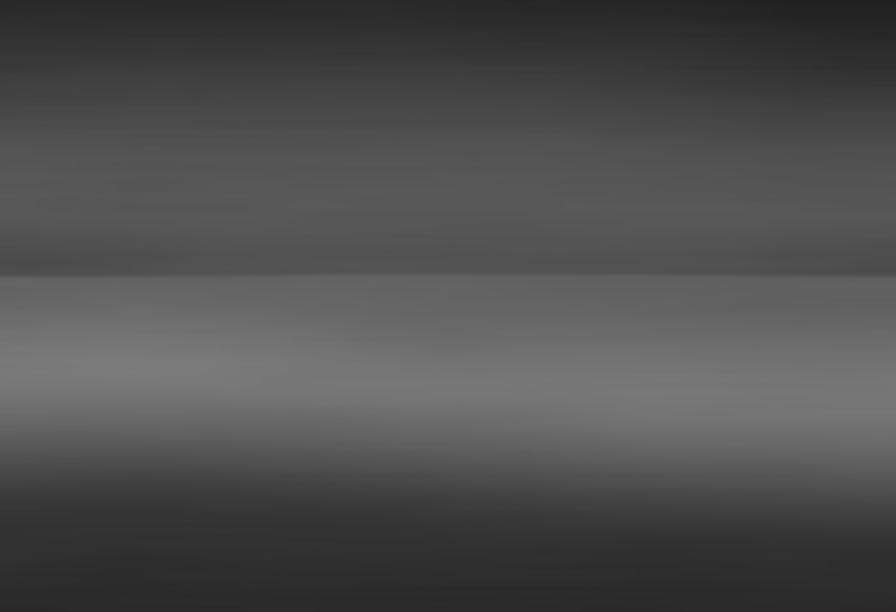
This texture is drawn by a WebGL 2 fragment shader. Its source:

```glsl
#version 300 es
precision highp float;
// Brushed grey metal: a soft upper sheen, a dark seam and a bright lower band.

#define SEAM 0.452
#define SEAM_SOFTNESS 0.006
#define BAND_TILT 0.046
#define STREAK_ROWS 135.0
#define STREAK_STRENGTH 0.016
#define BLOTCH_STRENGTH 0.010

uniform vec2 u_resolution;
out vec4 fragColor;

float hash(vec2 p) {
    vec3 q = fract(vec3(p.xyx) * 0.1031);
    q += dot(q, q.yzx + 33.33);
    return fract((q.x + q.y) * q.z);
}

float noise(vec2 p) {
    vec2 cell = floor(p);
    vec2 f = fract(p);
    f = f * f * (3.0 - 2.0 * f);
    float low = mix(hash(cell), hash(cell + vec2(1.0, 0.0)), f.x);
    float high = mix(hash(cell + vec2(0.0, 1.0)), hash(cell + 1.0), f.x);
    return mix(low, high, f.y);
}

// Bell-shaped falloff around a centre
float bell(float x, float centre, float width) {
    float d = (x - centre) / width;
    return exp(-d * d);
}

// Upper sheen: dark at the top edge, dimming again above the seam
float upperTone(float x, float depth) {
    float d = depth - 0.035 * (smoothstep(0.45, 1.0, x) - 0.4);
    float tone = 0.14 + 0.205 * smoothstep(-0.06, 0.34, d);
    float edgeShade = smoothstep(0.2, 0.5, abs(x - 0.5));
    tone -= (0.022 + 0.025 * edgeShade) * smoothstep(0.35, 0.425, depth);
    return tone;
}

// Lower band: rises to a highlight, then falls into shadow
float lowerTone(float x, float depth) {
    float d = depth - BAND_TILT * (smoothstep(0.1, 1.0, x) - 0.5);
    float tone = 0.38 + 0.085 * smoothstep(0.45, 0.63, d);
    tone -= 0.27 * smoothstep(0.63, 0.895, d);
    tone -= 0.03 * smoothstep(0.85, 1.0, depth);
    tone -= 0.018 * bell(x, 0.47, 0.13) * bell(depth, 0.55, 0.05);
    tone += 0.012 * bell(x, 0.14, 0.16) * bell(depth, 0.60, 0.06);
    return tone;
}

// Fine horizontal brushing, summed over several row spacings
float brushing(vec2 p) {
    float sum = 0.0;
    float weight = 0.5;
    vec2 scale = vec2(5.0, STREAK_ROWS);
    for (int i = 0; i < 3; i++) {
        sum += weight * (noise(p * scale + float(i) * 17.0) - 0.5);
        scale *= vec2(2.3, 0.6);
        weight *= 0.6;
    }
    return sum;
}

void main() {
    vec2 uv = gl_FragCoord.xy / u_resolution;
    float depth = 1.0 - uv.y;

    // Join both halves along the slightly bowed seam
    float seam = SEAM - 0.004 * bell(uv.x, 0.55, 0.3);
    float below = smoothstep(seam - SEAM_SOFTNESS, seam + SEAM_SOFTNESS, depth);
    float tone = mix(upperTone(uv.x, depth), lowerTone(uv.x, depth), below);

    // Surface texture
    tone += STREAK_STRENGTH * brushing(uv);
    tone += BLOTCH_STRENGTH * (noise(uv * vec2(7.0, 16.0)) - 0.5);

    // Darken the upper corners
    tone -= 0.02 * smoothstep(0.7, 1.0, uv.x) * smoothstep(0.25, 0.0, depth);

    fragColor = vec4(vec3(tone), 1.0);
}
```
